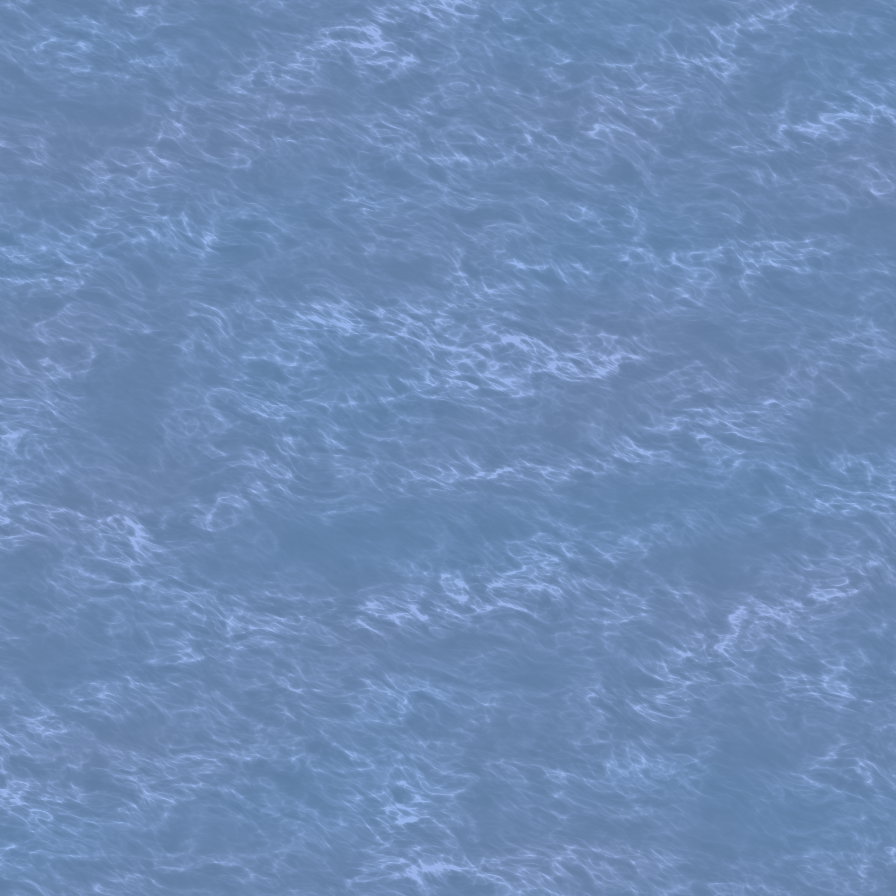
This texture is drawn by a Shadertoy shader. Its source:

```glsl
// Wind-ruffled open water seen from above: broad swells tilted one way,
// crossed by fine, sharp-crested ripples tilted the other way.
// Both are stretched gradient noise; their sum drives a deep-to-crest ramp.

#define DEEP_COLOR   vec3(0.372, 0.484, 0.632)
#define CREST_COLOR  vec3(0.565, 0.675, 0.875)
#define TINT_SHIFT   vec3(-0.022, 0.006, 0.012)
#define SWELL_SCALE  vec2(5.0, 13.0)
#define SWELL_ANGLE  0.17
#define SWELL_GAIN   1.6
#define RIPPLE_SCALE vec2(15.0, 37.0)
#define RIPPLE_ANGLE -0.36
#define RIPPLE_GAIN  1.4
#define CREST_SHARP  7.0
#define WARP_AMOUNT  0.014
#define MID_TONE     0.28

// Random unit gradient for a lattice cell
vec2 cellGradient(vec2 cell) {
    vec3 h = fract(cell.xyx * vec3(0.1031, 0.1030, 0.0973));
    h += dot(h, h.yzx + 33.33);
    float angle = 6.28318 * fract((h.x + h.y) * h.z);
    return vec2(cos(angle), sin(angle));
}

// Gradient noise, centred on zero
float gradientNoise(vec2 p) {
    vec2 cell = floor(p);
    vec2 f = p - cell;
    vec2 fade = f * f * f * (f * (f * 6.0 - 15.0) + 10.0);
    vec2 e = vec2(1.0, 0.0);
    float a = dot(cellGradient(cell), f);
    float b = dot(cellGradient(cell + e.xy), f - e.xy);
    float c = dot(cellGradient(cell + e.yx), f - e.yx);
    float d = dot(cellGradient(cell + e.xx), f - e.xx);
    return mix(mix(a, b, fade.x), mix(c, d, fade.x), fade.y);
}

// Noise stretched along a direction
float waveNoise(vec2 p, float angle, vec2 scale, float seed) {
    vec2 along = vec2(cos(angle), sin(angle));
    vec2 across = vec2(-along.y, along.x);
    return gradientNoise(vec2(dot(p, along), dot(p, across)) * scale + seed);
}

// Broad light and dark bands
float swell(vec2 p) {
    return waveNoise(p, SWELL_ANGLE, SWELL_SCALE, 17.3)
         + 0.65 * waveNoise(p, SWELL_ANGLE - 0.1, SWELL_SCALE * 2.1, 53.7);
}

// Octaves of ripples: a thin bright crest with one lighter flank
float ripples(vec2 p) {
    float sum = 0.0;
    float gain = 1.0;
    vec2 scale = RIPPLE_SCALE;
    for (int i = 0; i < 4; i++) {
        float turn = (i % 2 == 0) ? 0.14 : -0.12;
        float n = waveNoise(p, RIPPLE_ANGLE + turn, scale, 91.0 + 37.7 * float(i));
        float crest = exp(-CREST_SHARP * abs(n));
        sum += gain * (crest - 0.4 + 0.9 * n);
        gain *= 0.84;
        scale *= 1.63;
    }
    return sum;
}

void mainImage(out vec4 fragColor, in vec2 fragCoord) {
    vec2 uv = fragCoord / iResolution.y;

    // Bend the ripples so that they wander and merge
    vec2 bend = vec2(gradientNoise(uv * 13.0 + 5.0), gradientNoise(uv * 13.0 + 71.0));
    vec2 warped = uv + WARP_AMOUNT * bend;

    // Ripples are stronger on the bright swells
    float broad = swell(warped);
    float fine = ripples(warped) * (0.9 + 0.7 * broad);

    // Exponential tone: wide calm darks, few bright crests
    float light = SWELL_GAIN * broad + RIPPLE_GAIN * fine;
    float tone = min(MID_TONE * exp(0.65 * light), 1.15);

    // Slow drift between violet and cyan blue
    float drift = waveNoise(uv, SWELL_ANGLE, vec2(3.0, 8.0), 29.1);
    vec3 color = mix(DEEP_COLOR, CREST_COLOR, tone) + TINT_SHIFT * drift;
    fragColor = vec4(color, 1.0);
}
```
